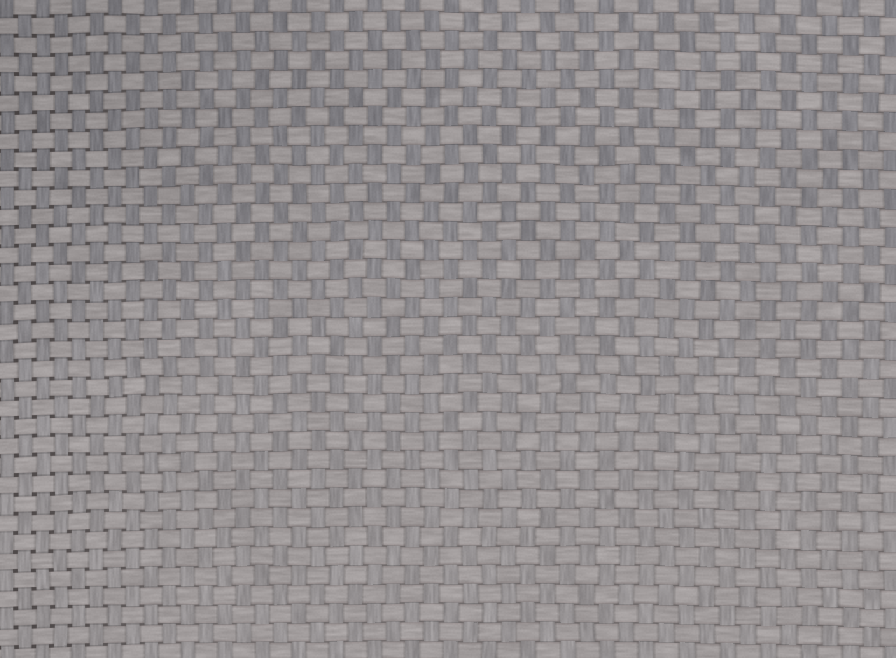
This texture is drawn by a WebGL 1 fragment shader. Its source:

```glsl
precision highp float;
// Grey plain-weave mat of ribbed flat strands, about 46 columns by 35 rows, under soft light.

uniform vec2 u_resolution;

float hash(vec2 p) {
  vec3 q = fract(vec3(p.xyx) * 0.1031);
  q += dot(q, q.yzx + 33.33);
  return fract((q.x + q.y) * q.z);
}

float noise(vec2 p) {
  vec2 i = floor(p), f = fract(p);
  f = f * f * (3.0 - 2.0 * f);
  return mix(mix(hash(i), hash(i + vec2(1.0, 0.0)), f.x),
             mix(hash(i + vec2(0.0, 1.0)), hash(i + 1.0), f.x), f.y);
}

// Coverage of a strand with the given half width, softened over one pixel
float strand(float offset, float halfWidth, float soft) {
  return 1.0 - smoothstep(halfWidth - soft, halfWidth + soft, abs(offset));
}

// Fine ribs running along a strand, broken up at each crossing
float ribs(float along, float across, float seed) {
  float coarse = noise(vec2(along * 0.9 + seed * 17.0, across * 6.5));
  float fine = noise(vec2(along * 2.0 + seed * 31.0, across * 11.0 + 50.0));
  return 0.6 * coarse + 0.4 * fine - 0.5;
}

void main() {
  vec2 uv = gl_FragCoord.xy / u_resolution;

  // Columns widen towards the right, rows bow and wander slightly
  vec2 p = vec2(50.4 * uv.x - 3.8 * uv.x * uv.x + 0.09,
                34.5 * uv.y + 0.11 + 1.2 * (uv.x - 0.5) * (uv.x - 0.5));
  p += 0.12 * (vec2(noise(p * 0.35), noise(p * 0.35 + 40.0)) - 0.5);
  vec2 cell = floor(p), f = fract(p) - 0.5;
  float soft = 24.0 / u_resolution.y;
  float verticalOver = 1.0 - mod(cell.x + cell.y, 2.0);

  // The weave opens up at the left edge
  float open = 1.0 - smoothstep(0.0, 0.28, uv.x);
  float halfV = 0.365 + 0.02 * (hash(vec2(cell.x, 3.0)) - 0.5);
  float halfH = mix(0.46, 0.40, open) + 0.02 * (hash(vec2(7.0, cell.y)) - 0.5);
  float inV = strand(f.x, halfV, soft);
  float inH = strand(f.y, halfH, soft);

  // Upright strands are cool and dark at the top, nearly level in tone below
  vec3 upright = mix(vec3(0.585, 0.57, 0.575), vec3(0.51, 0.505, 0.525),
                     smoothstep(0.1, 0.85, uv.y));
  upright += 0.13 * ribs(p.y, p.x, hash(cell.xx + 0.5));
  upright += 0.03 * (hash(cell + 11.0) - 0.5);
  upright *= 1.0 - 0.07 * smoothstep(0.22, 0.38, abs(f.x));

  // Level strands are warmer and lighter
  vec3 level = vec3(0.627, 0.607, 0.607);
  level += 0.10 * ribs(p.x, p.y, hash(cell.yy + 9.5));
  level += 0.025 * (hash(cell + 71.0) - 0.5);
  level *= 1.0 - vec3(0.08, 0.10, 0.10) * smoothstep(0.30, 0.47, abs(f.y));

  // Contact shadows where a strand dips below its neighbour
  float dipH = 1.0 - smoothstep(0.0, 0.16, abs(f.x) - halfV);
  float dipV = 1.0 - smoothstep(0.0, 0.14, abs(f.y) - halfH);
  vec3 levelBelow = level * (1.0 - 0.13 * dipH);
  vec3 uprightBelow = upright * (1.0 - 0.16 * dipV);

  // Stack gap, lower strand and upper strand
  vec3 gap = mix(vec3(0.43, 0.41, 0.41), vec3(0.30, 0.28, 0.28), open);
  vec3 overV = mix(mix(gap, levelBelow, inH), upright, inV);
  vec3 overH = mix(mix(gap, uprightBelow, inV), level, inH);
  vec3 color = mix(overH, overV, verticalOver);

  // Uneven light, dimmest in the upper left, with faint grain
  float light = 1.01 - 0.09 * (1.0 - smoothstep(0.0, 0.6, uv.x)) * smoothstep(0.3, 1.0, uv.y);
  light += 0.03 * (noise(uv * 4.0) - 0.5);
  color *= light;
  color += 0.015 * (hash(floor(uv * vec2(512.0, 376.0))) - 0.5);
  gl_FragColor = vec4(color, 1.0);
}
```
